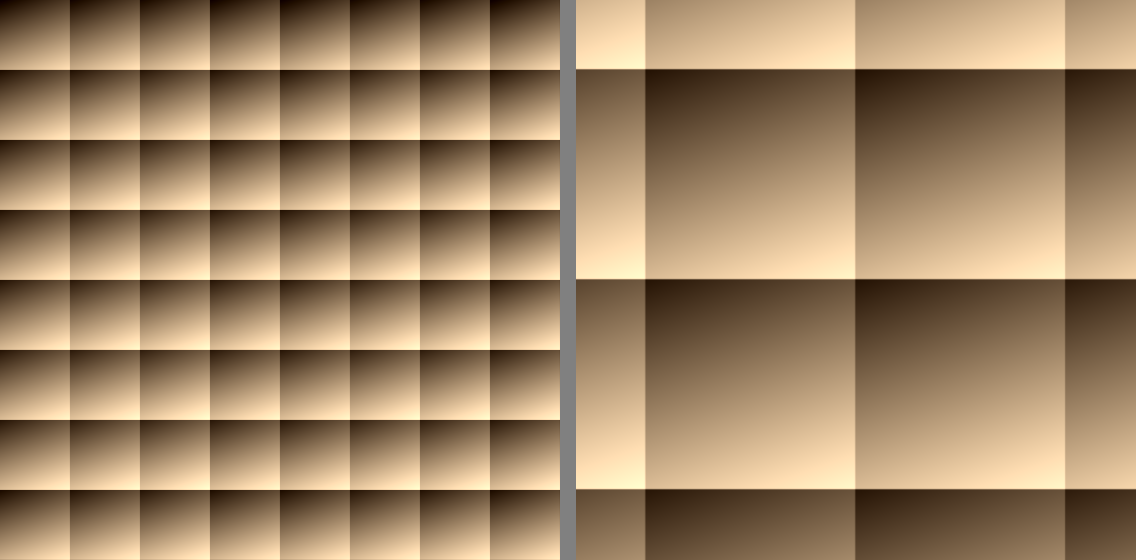
Left, the full canvas; right, a detail of the centre.
A three.js fragment shader for this pattern:

```glsl
// An 8 by 8 grid of square tiles, each shaded by one slanted linear gradient
// from dark brown at its upper left to pale cream at its lower right.
// Sawtooth ramps shade the tiles; slow waves shift the tone per row and column.

varying vec2 vUv;

const float TILES = 8.0;
const float EDGE = 0.008;      // softened edge, as a share of one tile
const float TAU = 6.2831853;

// Rises from 0 to 1 over each period, with a short smooth return.
float softSaw(float x, float edge) {
  float f = fract(x);
  return min(f, (1.0 - f) / edge);
}

// Slight tone shift of a tile, from its column and row.
float tileTone(vec2 id, float count) {
  float fromMiddle = id.y - 0.5 * (count - 1.0);
  float outer = abs(fromMiddle) / (0.5 * (count - 1.0));
  float rowTone = -0.008 * fromMiddle - 0.06 * pow(outer, 6.0);
  float columnTone = -0.02 * cos(TAU * id.x / 3.6);
  return rowTone + columnTone;
}

// Tone inside a tile: a weak ramp across and a strong ramp down.
float tileShade(vec2 grid, float edge) {
  float across = softSaw(grid.x, edge);
  float down = softSaw(-grid.y, edge);
  return 0.15 + 0.26 * across + 0.72 * down;
}

// Warm sepia scale; the red channel saturates first in the highlights.
vec3 sepia(float tone) {
  vec3 slope = vec3(1.0, 0.93, 0.80);
  vec3 offset = vec3(0.0, -0.06, -0.10);
  return clamp(slope * tone + offset, 0.0, 1.0);
}

void main() {
  vec2 grid = vUv * TILES;
  vec2 id = clamp(floor(grid), 0.0, TILES - 1.0);
  float tone = tileShade(grid, EDGE) + tileTone(id, TILES);
  gl_FragColor = vec4(sepia(tone), 1.0);
}
```
